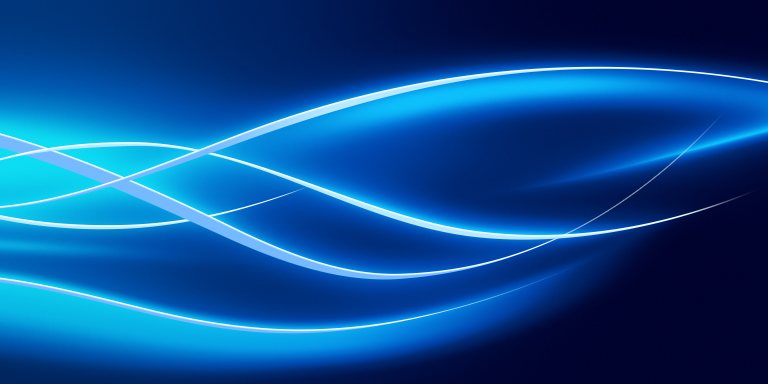
Write a WebGL 1 fragment shader that draws this background.

```glsl
precision highp float;
// Glowing ribbons of light weaving across a deep blue backdrop.

uniform vec2 u_resolution;

#define NIGHT vec3(0.00, 0.01, 0.18)
#define NAVY  vec3(0.00, 0.14, 0.41)
#define ROYAL vec3(0.00, 0.28, 0.69)
#define AZURE vec3(0.01, 0.49, 0.87)
#define CYAN  vec3(0.05, 0.76, 0.99)
#define PERIWINKLE vec3(0.46, 0.73, 1.00)
#define ICE   vec3(0.72, 0.91, 1.00)
#define EDGE_WIDTH 0.004
#define GRAIN 0.008

// Knots are (x, height, slope); returns height and slope at x.
vec2 hermite(float x, vec3 a, vec3 b) {
  float h = b.x - a.x;
  float t = (x - a.x) / h;
  float s = 1.0 - t;
  float rise = b.y - a.y;
  float y = a.y + rise * t * t * (3.0 - 2.0 * t)
          + h * t * s * (s * a.z - t * b.z);
  float slope = 6.0 * rise / h * t * s
              + a.z * s * (1.0 - 3.0 * t) + b.z * t * (3.0 * t - 2.0);
  return vec2(y, slope);
}

// Approximate signed distance, positive above the curve.
float above(vec2 p, vec2 curve) {
  return (p.y - curve.x) / sqrt(1.0 + curve.y * curve.y);
}

float curve(vec2 p, vec3 a, vec3 b, vec3 c, vec3 d) {
  vec2 h = p.x < b.x ? hermite(p.x, a, b)
         : p.x < c.x ? hermite(p.x, b, c) : hermite(p.x, c, d);
  return above(p, h);
}

float bell(float x) { return exp(-x * x); }

float fall(float from, float to, float x) {
  return 1.0 - smoothstep(from, to, x);
}

// Glow with a separate reach on each side of a curve.
float glow(float d, float up, float down) {
  return exp(-abs(d) / (d > 0.0 ? up : down));
}

void addLight(inout float light, float amount) {
  light += amount * (1.0 - light);
}

vec3 ramp(float light) {
  vec3 c = mix(NIGHT, NAVY, smoothstep(0.0, 0.3, light));
  c = mix(c, ROYAL, smoothstep(0.25, 0.55, light));
  c = mix(c, AZURE, smoothstep(0.48, 0.8, light));
  return mix(c, CYAN, smoothstep(0.7, 0.97, light));
}

// Band hanging below its curve, with a white upper edge.
void ribbon(inout vec3 color, float d, float width, vec3 tint, float alpha) {
  float px = 1.0 / u_resolution.y;
  float cover = clamp((0.5 * width - abs(d + 0.5 * width)) / px + 0.5, 0.0, 1.0);
  cover *= min(1.0, width / px);
  vec3 body = mix(tint, vec3(0.97, 1.0, 1.0), smoothstep(-EDGE_WIDTH - px, -EDGE_WIDTH + px, d));
  color = mix(color, body, cover * alpha);
}

float hash(vec2 p) {
  vec3 q = fract(vec3(p.xyx) * 0.1031);
  q += dot(q, q.yzx + 33.33);
  return fract((q.x + q.y) * q.z);
}

void main() {
  vec2 p = gl_FragCoord.xy / u_resolution * vec2(2.0, 1.0);
  float x = p.x;

  // Ribbon paths
  float arch = curve(p, vec3(0.0, 0.463, 0.09), vec3(0.651, 0.661, 0.37),
                     vec3(2.0, 0.788, -0.17), vec3(3.0, 0.5, -0.4));
  float dive = curve(p, vec3(0.0, 0.653, -0.28), vec3(0.6, 0.412, -0.49),
                     vec3(1.042, 0.287, 0.03), vec3(1.896, 0.721, 1.1));
  float wave = curve(p, vec3(0.0, 0.587, 0.28), vec3(0.339, 0.63, 0.0),
                     vec3(1.25, 0.397, -0.12), vec3(1.984, 0.513, 0.42));
  float bowl = curve(p, vec3(0.0, 0.44, -0.2), vec3(0.313, 0.414, 0.02),
                     vec3(0.802, 0.515, 0.38), vec3(1.2, 0.69, 0.5));
  float base = curve(p, vec3(0.0, 0.277, -0.13), vec3(0.391, 0.194, -0.24),
                     vec3(0.781, 0.142, 0.0), vec3(1.771, 0.443, 0.55));
  float streak = above(p, hermite(x, vec3(1.12, 0.482, 0.05), vec3(2.0, 0.661, 0.25)));

  // Ambient light, the bright left side and the hollow of the arch
  float light = 0.36 * fall(0.0, 1.75, x) * (0.65 + 0.35 * smoothstep(0.0, 0.3, p.y));
  addLight(light, 0.88 * bell(x / 0.6) * bell((p.y - 0.58) / (p.y > 0.58 ? 0.19 : 0.16)));
  addLight(light, 0.5 * bell(x / 0.35) * bell((p.y - 0.362 + 0.06 * x) / 0.02));
  addLight(light, 0.26 * bell((x - 1.05) / 0.42) * bell((p.y - 0.6) / 0.15));
  addLight(light, 0.16 * bell((x - 1.75) / 0.35) * bell((p.y - 0.62) / 0.15));

  // Glows around the paths
  float archGlow = smoothstep(0.5, 1.1, x) * (1.0 - 0.35 * smoothstep(1.4, 2.0, x));
  addLight(light, 0.9 * archGlow * bell((arch + 0.045) / (arch > -0.045 ? 0.045 : 0.06)));
  addLight(light, 0.45 * glow(arch, 0.025, 0.1) * fall(1.0, 1.9, x));
  addLight(light, 0.3 * glow(arch, 0.03, 0.03));
  addLight(light, 0.72 * glow(dive, 0.04, 0.045) * fall(0.9, 1.6, x));
  addLight(light, 0.88 * glow(wave, 0.032, 0.02) * smoothstep(0.6, 1.0, x) * fall(1.35, 1.9, x));
  addLight(light, 0.45 * glow(wave, 0.03, 0.06) * fall(1.2, 1.8, x));
  addLight(light, 0.5 * glow(bowl, 0.04, 0.03) * fall(0.3, 0.85, x));
  float depth = mix(0.25, 0.13, smoothstep(0.0, 0.9, x));
  float pool = smoothstep(-depth, -0.3 * depth, base) * fall(-0.005, 0.03, base);
  addLight(light, 0.72 * pool * fall(0.8, 1.8, x));
  addLight(light, 0.48 * glow(base, 0.06, 0.055) * fall(1.15, 1.8, x));
  addLight(light, 0.95 * glow(streak, 0.045, 0.022) * smoothstep(1.15, 1.9, x));

  // Cooler, greener hue toward the left
  vec3 color = ramp(light);
  color *= mix(vec3(1.0), vec3(1.0, 1.14, 0.96), fall(0.1, 1.1, x));

  // Ribbons, back to front
  ribbon(color, bowl, mix(0.011, 0.002, smoothstep(0.2, 0.8, x)), ICE, fall(0.74, 0.81, x));
  ribbon(color, base, mix(0.012, 0.002, smoothstep(0.6, 1.2, x)), PERIWINKLE, fall(1.1, 1.52, x));
  ribbon(color, dive, mix(0.036, 0.003, smoothstep(0.35, 1.45, x)), PERIWINKLE,
         (1.0 - 0.45 * smoothstep(1.4, 1.52, x)) * fall(1.75, 1.9, x));
  float waveWidth = 0.003 + 0.014 * bell((x - 1.1) / 0.42) + 0.008 * bell((x - 0.25) / 0.2);
  ribbon(color, wave, waveWidth, ICE, fall(1.75, 1.985, x));
  float archWidth = 0.004 + 0.018 * bell((x - 0.75) / 0.5);
  ribbon(color, arch, archWidth, mix(PERIWINKLE, ICE, smoothstep(0.5, 0.9, x)), 1.0);

  // Fine grain hides banding
  color += GRAIN * (hash(gl_FragCoord.xy) - 0.5);
  gl_FragColor = vec4(color, 1.0);
}
```
